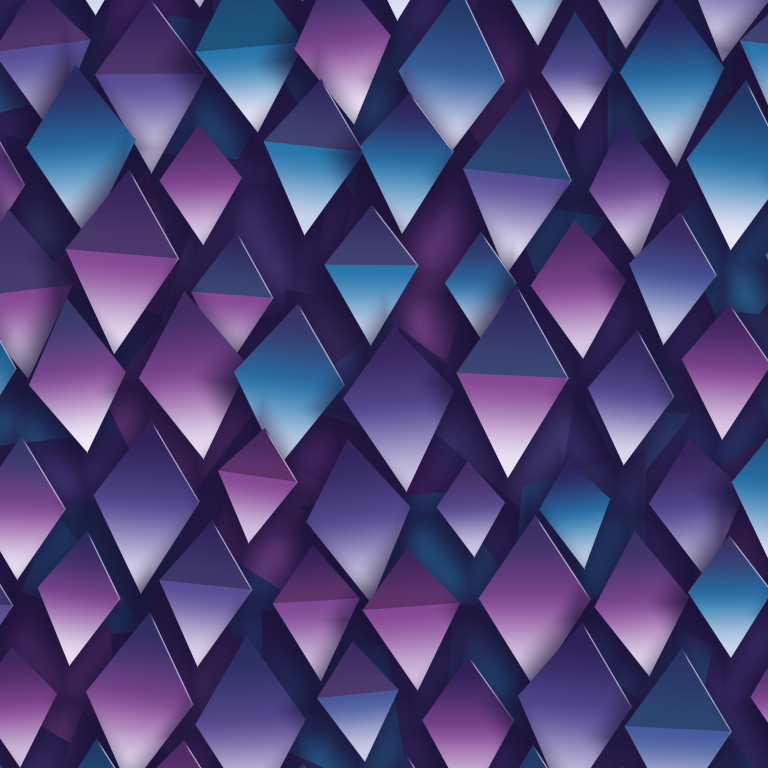
A three.js fragment shader for this background:

```glsl
varying vec2 vUv;

const vec3 SHADOW = vec3(0.10, 0.065, 0.21);
const vec3 PALE = vec3(0.94, 0.92, 0.98);
const vec3 PLUM = vec3(0.52, 0.28, 0.58);
const vec3 INDIGO = vec3(0.34, 0.30, 0.58);
const vec3 AZURE = vec3(0.15, 0.46, 0.67);

vec4 hash4(vec2 p) {
  vec4 seeds = vec4(dot(p, vec2(127.1, 311.7)), dot(p, vec2(269.5, 183.3)),
                    dot(p, vec2(419.2, 371.9)), dot(p, vec2(97.3, 157.1)));
  return fract(sin(seeds) * 43758.5);
}

float cornerSlope(vec2 corner, vec2 p) {
  return dot(hash4(corner).xy * 2.0 - 1.0, p - corner);
}

float gradientNoise(vec2 p) {
  vec2 c = floor(p), f = p - c;
  vec2 s = f * f * f * (f * (f * 6.0 - 15.0) + 10.0);
  vec2 e = vec2(1.0, 0.0);
  return mix(mix(cornerSlope(c, p), cornerSlope(c + e.xy, p), s.x),
             mix(cornerSlope(c + e.yx, p), cornerSlope(c + e.xx, p), s.x), s.y);
}

vec2 rotate(vec2 p, float angle) {
  float c = cos(angle), s = sin(angle);
  return vec2(c * p.x - s * p.y, s * p.x + c * p.y);
}

// size holds the half width, the height above and the depth below the widest line
float kiteDistance(vec2 p, vec3 size) {
  float x = abs(p.x) - size.x;
  float upper = dot(vec2(x, p.y), normalize(size.yx));
  float lower = dot(vec2(x, -p.y), normalize(size.zx));
  return max(upper, lower);
}

vec3 pickHue(float pick) {
  vec3 hue = mix(PLUM, INDIGO, smoothstep(0.32, 0.42, pick));
  return mix(hue, AZURE, smoothstep(0.60, 0.70, pick));
}

// Vertical blend from a pale tip to a dark top, on some kites broken by a fold
vec3 kiteFace(float y, vec3 size, vec4 r, float light) {
  vec3 hue = pickHue(r.x);
  vec3 topHue = mix(hue, pickHue(r.y), 0.55);
  vec3 dark = mix(topHue * 0.72, SHADOW * 1.5, 0.25 + 0.6 * r.z);
  vec3 tip = mix(hue, PALE, light * (0.72 + 0.28 * r.y));
  float t = clamp((y + size.z) / (size.y + size.z), 0.0, 1.0);
  vec3 plainFace = mix(mix(tip, hue, smoothstep(0.05, 0.58, t)), dark, smoothstep(0.38, 0.95, t));
  float fold = size.z / (size.y + size.z);
  vec3 below = mix(tip, hue, smoothstep(0.1, 1.0, t / fold));
  vec3 above = mix(topHue * 0.72, dark, smoothstep(fold, 1.0, t));
  vec3 foldedFace = mix(below, above, smoothstep(-0.001, 0.001, y));
  return mix(plainFace, foldedFace, step(0.68, r.w));
}

// Staggered scatter of kites, each with a soft shadow, painted from the top down
vec3 kiteLayer(vec3 color, vec2 uv, float count, float tilt, float light, float seed) {
  vec2 home = floor(uv * count);
  for (int j = 2; j >= -2; j--) {
    for (int i = -2; i <= 2; i++) {
      vec2 cell = home + vec2(float(i), float(j));
      vec4 place = hash4(cell + seed);
      vec4 look = hash4(cell + seed + 57.0);
      float stagger = 0.5 * mod(cell.y, 2.0) - 0.25;
      vec2 center = cell + 0.5 + vec2(stagger, 0.0) + (place.xy - 0.5) * vec2(0.28, 0.42);
      float scale = mix(0.58, 1.08, sqrt(place.z)) / count;
      vec3 size = scale * vec3(0.49, 0.58 + 0.24 * look.y, 0.74 + 0.18 * look.z);
      float angle = (place.w - 0.5) * tilt;
      vec2 p = rotate(uv - center / count, angle);

      vec2 shadowShift = rotate(vec2(0.009, 0.014), angle);
      float shade = smoothstep(0.045, -0.018, kiteDistance(p + shadowShift, size));
      color = mix(color, SHADOW, shade * (0.45 + 0.4 * light));

      float d = kiteDistance(p, size);
      vec3 face = kiteFace(p.y, size, look, light);
      face = mix(SHADOW, face, 0.68 + 0.32 * light);
      float rim = smoothstep(0.002, 0.0, abs(d + 0.001));
      rim *= smoothstep(0.0, 0.01, p.x) * smoothstep(-0.01, 0.01, p.y);
      face = mix(face, PALE, rim * light * 0.6 * step(0.4, place.w));
      color = mix(color, face, smoothstep(0.001, -0.001, d));
    }
  }
  return color;
}

void main() {
  // Soft drifting backdrop
  float drift = gradientNoise(vUv * 4.0 + 3.0);
  float haze = gradientNoise(vUv * 3.0 + 21.0);
  vec3 color = mix(vec3(0.25, 0.20, 0.45), vec3(0.17, 0.33, 0.57), smoothstep(0.0, 0.4, drift));
  color = mix(color, vec3(0.32, 0.16, 0.42), smoothstep(0.05, 0.4, haze));

  // Muted tilted pieces behind, bright upright kites in front
  color = kiteLayer(color, vUv, 5.0, 2.4, 0.06, 11.0);
  color = kiteLayer(color, vUv, 7.0, 0.3, 1.0, 83.0);
  gl_FragColor = vec4(color, 1.0);
}
```
